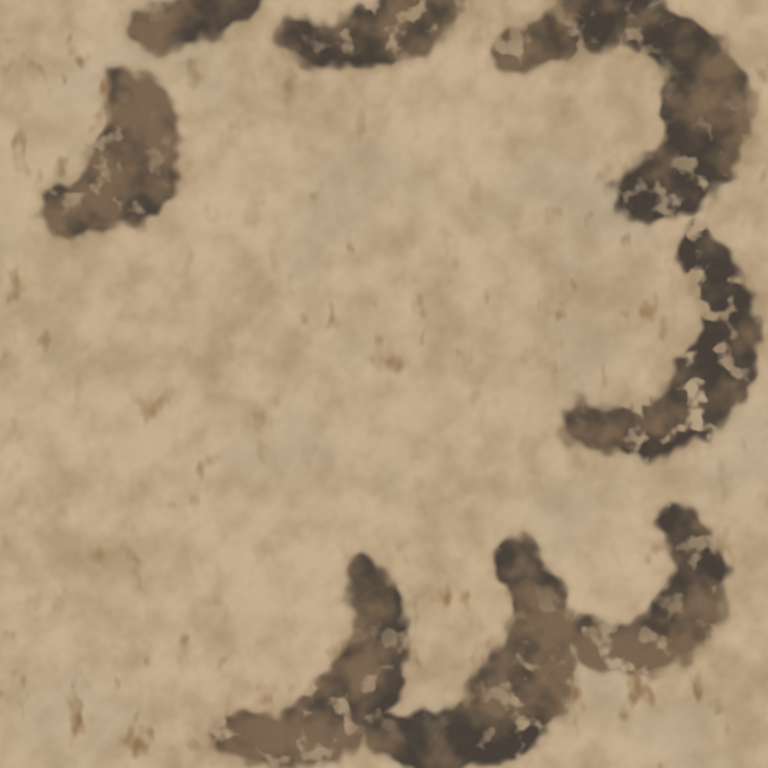
Write a WebGL 1 fragment shader that draws this texture.

```glsl
precision highp float;
uniform vec2 u_resolution;

// Palette
const vec3 VELLUM_LIGHT = vec3(0.775, 0.685, 0.56);
const vec3 VELLUM_SHADE = vec3(0.67, 0.58, 0.455);
const vec3 VELLUM_GREY = vec3(0.69, 0.635, 0.535);
const vec3 STAIN = vec3(0.49, 0.37, 0.24);
const vec3 INK_DARK = vec3(0.28, 0.25, 0.22);
const vec3 INK_BROWN = vec3(0.45, 0.37, 0.29);

// Ink strokes, strung along a bent path around a bare middle
const int STROKES = 9;
const vec2 PATH_CENTER = vec2(0.45, 0.635);
const vec2 PATH_HALF = vec2(0.36, 0.455);
const float PATH_START = 2.75;
const float PATH_SWEEP = 4.6;
const float BULGE_ANGLE = -0.45;
const float BULGE_SPREAD = 1.0;
const vec2 RADIUS_RANGE = vec2(0.09, 0.15);
const vec2 WIDTH_RANGE = vec2(0.047, 0.062);
const vec2 APERTURE_RANGE = vec2(1.2, 1.8);
const float END_TAPER = 0.5;

// Wear and surface
const float EDGE_SOFTNESS = 0.007;
const float EDGE_WAVE = 0.013;
const float EDGE_CRUMBLE = 0.009;
const vec2 FLAKE_LIMITS = vec2(0.08, 0.34);
const float GRAIN = 0.008;
const float FIBRE = 0.010;

float hash1(float n) {
  return fract(sin(n * 127.1 + 3.7) * 4375.85);
}

vec2 gradient(vec2 cell) {
  float angle = 6.2832 * fract(sin(dot(cell, vec2(127.1, 311.7))) * 4375.85);
  return vec2(cos(angle), sin(angle));
}

// Gradient noise, about -1 to 1
float noise(vec2 p) {
  vec2 i = floor(p);
  vec2 f = p - i;
  vec2 u = f * f * f * (f * (f * 6.0 - 15.0) + 10.0);
  vec2 e = vec2(0.0, 1.0);
  float low = mix(dot(gradient(i), f), dot(gradient(i + e.yx), f - e.yx), u.x);
  float high = mix(dot(gradient(i + e), f - e), dot(gradient(i + e.yy), f - e.yy), u.x);
  return 1.4 * mix(low, high, u.y);
}

float fbm(vec2 p) {
  float sum = 0.0;
  float amplitude = 0.5;
  for (int i = 0; i < 3; i++) {
    sum += amplitude * noise(p);
    p = mat2(1.6, 1.2, -1.2, 1.6) * p + 7.3;
    amplitude *= 0.5;
  }
  return sum;
}

// Signed distance to an arc that bulges along +x and thins to its ends
float taperedArc(vec2 p, float radius, float aperture, float width) {
  p.y = abs(p.y);
  float angle = min(atan(p.y, p.x), aperture);
  vec2 nearest = radius * vec2(cos(angle), sin(angle));
  return distance(p, nearest) - width * mix(1.0, END_TAPER, angle / aperture);
}

float strokes(vec2 p) {
  float d = 1.0;
  for (int i = 0; i < STROKES; i++) {
    float k = float(i);
    float along = PATH_START - PATH_SWEEP * k / float(STROKES - 1);
    vec2 dir = vec2(cos(along), sin(along));
    vec2 center = PATH_CENTER + PATH_HALF * dir / max(abs(dir.x), abs(dir.y));
    float turn = BULGE_ANGLE + BULGE_SPREAD * (hash1(k) - 0.5);
    float c = cos(turn);
    float s = sin(turn);
    vec2 local = mat2(c, -s, s, c) * (p - center);
    float radius = mix(RADIUS_RANGE.x, RADIUS_RANGE.y, hash1(k + 20.0));
    float aperture = mix(APERTURE_RANGE.x, APERTURE_RANGE.y, hash1(k + 40.0));
    float width = mix(WIDTH_RANGE.x, WIDTH_RANGE.y, hash1(k + 60.0));
    d = min(d, taperedArc(local, radius, aperture, width));
  }
  return d;
}

vec3 vellum(vec2 p) {
  float mottle = 0.75 * fbm(p * 20.0) + 0.3 * noise(p * 6.0 + 4.0);
  vec3 color = mix(VELLUM_SHADE, VELLUM_LIGHT, smoothstep(-0.6, 0.4, mottle));
  color = mix(color, VELLUM_GREY, 0.5 * smoothstep(0.0, 0.5, fbm(p * 6.0 + 31.0)));

  // Small upright stains, gathered in patches
  float patches = smoothstep(-0.3, 0.4, noise(p * 4.0 + 17.0));
  float spots = smoothstep(0.16, 0.6, fbm(p * vec2(25.0, 16.0) + 53.0));
  color = mix(color, STAIN, spots * (0.2 + 0.6 * patches));

  // Slanted fibres
  vec2 slant = vec2(p.x + p.y, p.y - p.x);
  return color + FIBRE * noise(slant * vec2(20.0, 48.0));
}

void main() {
  vec2 p = gl_FragCoord.xy / min(u_resolution.x, u_resolution.y);
  vec3 color = vellum(p);

  // Ragged outline with a brown halo
  float d = strokes(p) + EDGE_WAVE * noise(p * 17.0) + EDGE_CRUMBLE * noise(p * 48.0);
  float ink = 1.0 - smoothstep(-EDGE_SOFTNESS, EDGE_SOFTNESS, d);
  float halo = 0.2 * (1.0 - smoothstep(0.0, 0.016, d));

  // Flakes lost from the ink
  float wear = smoothstep(-0.5, 0.5, noise(p * 5.0 + 9.0));
  float flakes = smoothstep(FLAKE_LIMITS.x, FLAKE_LIMITS.y, fbm(p * 26.0 + 71.0));
  ink *= 1.0 - wear * flakes;

  float fade = smoothstep(-0.35, 0.4, fbm(p * 18.0 + 13.0) + 0.5 * noise(p * 4.0 + 5.0));
  vec3 inkColor = mix(INK_DARK, INK_BROWN, fade);
  color = mix(color, INK_BROWN, halo);
  color = mix(color, inkColor, ink * mix(0.98, 0.88, fade));

  color += GRAIN * noise(p * 95.0);
  gl_FragColor = vec4(color, 1.0);
}
```
